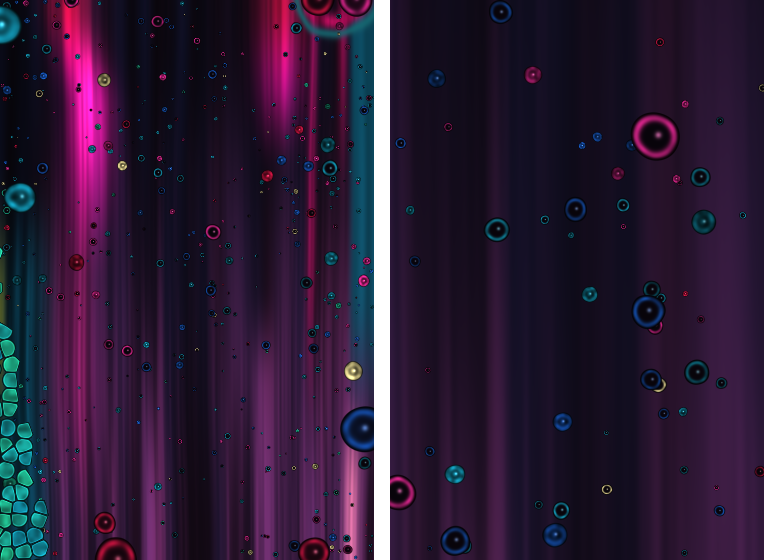
Left, the full canvas; right, a detail of the centre.
This background is drawn by a Shadertoy shader. Its source:

```glsl
// Dark vertical streaks of poured ink, magenta and teal, with scattered oily bubbles and cells.

float hash(vec2 p) {
  vec3 q = fract(p.xyx * vec3(0.1031, 0.1030, 0.0973));
  q += dot(q, q.yzx + 33.33);
  return fract((q.x + q.y) * q.z);
}

float noise(vec2 p) {
  vec2 i = floor(p), f = fract(p);
  f = f * f * (3.0 - 2.0 * f);
  return mix(mix(hash(i), hash(i + vec2(1, 0)), f.x),
             mix(hash(i + vec2(0, 1)), hash(i + vec2(1, 1)), f.x), f.y);
}

float band(float x, float centre, float width) {
  float d = (x - centre) / width;
  return exp(-d * d);
}

// Falls from 1 at lo to 0 at hi
float fall(float lo, float hi, float x) { return 1.0 - smoothstep(lo, hi, x); }

// 0 teal, 1 blue, 2 magenta, 3 green, 4 cream, 5 red
vec3 palette(int k) {
  vec3 inks[6] = vec3[6](vec3(0.06, 0.5, 0.6), vec3(0.08, 0.3, 0.66), vec3(0.7, 0.12, 0.45),
                         vec3(0.1, 0.66, 0.52), vec3(0.92, 0.86, 0.58), vec3(0.62, 0.06, 0.2));
  return inks[k];
}

// Vertical curtains of ink; uv runs from 0 to 1 on both axes
vec3 curtains(vec2 uv) {
  float y = uv.y, x = uv.x + 0.025 * (noise(uv * vec2(6, 3)) - 0.5);
  float broad = noise(vec2(x * 17.0, y * 1.3 + 4.0));
  float fine = noise(vec2(x * 58.0 + 9.0, y * 2.0));
  float hair = noise(vec2(x * 170.0, y * 3.0 + 7.0));
  float streak = smoothstep(0.2, 0.85, 0.5 * broad + 0.3 * fine + 0.2 * hair);
  float thread = 0.4 + 0.6 * fine + 0.3 * hair;

  vec3 col = vec3(0.025, 0.018, 0.035) + vec3(0.015, 0.035, 0.09) * noise(vec2(x * 31.0, y * 2.0 + 20.0));
  float plum = mix(0.1, 0.92, fall(0.05, 0.92, y)) * (0.25 + 1.1 * streak);
  plum *= 1.0 - 0.75 * band(x, 0.69, 0.05) * smoothstep(0.3, 0.5, y);
  plum *= 1.0 - 0.55 * band(x, 0.52, 0.07) * fall(0.5, 0.8, y);
  col += vec3(0.37, 0.13, 0.31) * plum * smoothstep(0.05, 0.2, x);

  // Bright falls on the left and right
  vec3 pink = mix(vec3(1.0, 0.03, 0.62), vec3(0.75, 0.03, 0.2), smoothstep(0.82, 1.0, y));
  float left = band(x, 0.24 - 0.05 * smoothstep(0.8, 1.0, y), 0.052) * smoothstep(0.48, 0.78, y);
  float right = band(x, 0.745, 0.055) * smoothstep(0.68, 0.93, y);
  col += pink * thread * (left * 1.05 + right * 0.85);
  col += vec3(0.4, 0.15, 0.3) * band(x, 0.235, 0.02) * band(y, 0.81, 0.09) * hair;
  col += vec3(0.34, 0.04, 0.2) * thread * band(x, 0.21, 0.055) * fall(0.45, 0.75, y) * smoothstep(0.0, 0.35, y);
  col += vec3(0.5, 0.02, 0.22) * thread * (band(x, 0.835, 0.012) * smoothstep(0.2, 0.6, y)
       + band(x, 0.915, 0.014) * smoothstep(0.6, 1.0, y));

  // Teal margins, olive and sand edges
  float tealLeft = band(x, 0.07, 0.065) * fall(0.45, 0.7, y);
  float tealRight = smoothstep(0.925, 0.95, x) * smoothstep(0.2, 0.5, y);
  col = mix(col, vec3(0.04, 0.27, 0.36) * (0.35 + 0.9 * streak), 0.9 * tealLeft);
  col = mix(col, vec3(0.05, 0.34, 0.44) * (0.55 + 0.6 * fine), 0.92 * tealRight);
  col = mix(col, vec3(0.36, 0.4, 0.17) * thread, fall(0.008, 0.035, x) * band(y, 0.42, 0.14));
  col += vec3(0.42, 0.26, 0.2) * thread * band(x, 0.945, 0.02) * fall(0.1, 0.32, y);

  // Folded ink in the upper right corner
  float fold = length((uv - vec2(0.9, 1.01)) * vec2(1, 1.5)) + 0.02 * (noise(uv * 18.0) - 0.5);
  col = mix(col, vec3(0.72, 0.05, 0.36) * thread, band(fold, 0.075, 0.022));
  return mix(col, vec3(0.08, 0.42, 0.45), band(fold, 0.108, 0.012) * 0.8);
}

// Bubble at offset q in radii: a dark lens with a coloured ring, or a filled cell
vec3 bubble(vec3 under, vec2 q, float r, vec3 tint, float fill, float seed) {
  float grain = noise(q * 2.2 + seed * 91.0);
  float t = length(q) * (0.92 + 0.16 * noise(q * 0.9 + seed * 47.0));
  float soft = 0.8 / (iResolution.x * r);
  vec3 lens = mix(vec3(0.03, 0.015, 0.04), tint, band(t, 0.76, 0.15) * (0.5 + 0.7 * grain));
  vec3 cell = tint * (0.4 + 0.85 * grain) * (0.85 + 0.25 * cos(t * 9.0));
  vec3 body = mix(lens, cell, fill) * (1.0 - 0.75 * smoothstep(0.84, 1.0, t));
  body += (tint * 0.5 + 0.25) * band(length(q - vec2(0.1, 0.05)), 0.0, 0.13);
  return mix(under, body, fall(1.0 - soft, 1.0 + soft, t));
}

// Scattered bubbles, at most one per grid square
vec3 scatter(vec3 col, vec2 p, float scale, float chance) {
  vec2 g = p * scale, id = floor(g);
  float size = mix(0.13, 0.3, pow(hash(id + 3.1), 1.5));
  vec2 centre = id + mix(vec2(size * 1.2), vec2(1.0 - size * 1.2), vec2(hash(id + 11.7), hash(id + 29.3)));
  vec2 at = centre / scale;
  float crowd = smoothstep(0.35, 0.8, noise(at * 7.0 + 5.0)) + 0.7 * band(length(at - vec2(0.42, 0.48)), 0.0, 0.1);
  float side = smoothstep(0.22, 0.4, abs(at.x - 0.5));
  if (hash(id + scale) > chance * (0.35 + 1.8 * crowd + 0.5 * side)) return col;
  float pick = hash(id + 53.9), fill = step(0.62 - 0.2 * side, hash(id + 71.3));
  int ink = pick < 0.38 ? 0 : pick < 0.59 ? 1 : pick < 0.79 ? 2 : pick < 0.87 ? 3 : pick < 0.92 ? 4 : 5;
  vec3 tint = palette(ink) * mix(0.5, 1.15, hash(id + 83.1));
  return bubble(col, (g - centre) / size, size / scale, tint, fill, pick);
}

// Packed green cells that climb the lower left edge
vec3 packedCells(vec3 col, vec2 p) {
  vec2 g = p * 24.0, nearest = vec2(0);
  float d1 = 9.0, d2 = 9.0;
  for (int k = 0; k < 9; k++) {
    vec2 id = floor(g) + vec2(k % 3 - 1, k / 3 - 1);
    float d = length(g - id - 0.2 - 0.6 * vec2(hash(id + 7.0), hash(id + 19.0)));
    d2 = min(d2, max(d, d1));
    if (d < d1) { d1 = d; nearest = id; }
  }
  float inside = step(dot(nearest + 0.5, vec2(1, 0.2)) / 24.0 + 0.03 * hash(nearest), 0.16);
  float edge = min(d2 - d1, 1.3 * (0.62 - d1));
  vec3 tint = mix(vec3(0.13, 0.72, 0.52), vec3(0.06, 0.55, 0.66), hash(nearest + 41.0));
  tint *= 0.55 + 0.6 * noise(g * 2.5) + 0.3 * band(edge, 0.16, 0.06);
  vec3 cell = mix(vec3(0.02, 0.1, 0.11), tint, smoothstep(0.04, 0.16, edge));
  return mix(col, cell, inside * smoothstep(-0.03, 0.04, edge));
}

void mainImage(out vec4 fragColor, in vec2 fragCoord) {
  vec2 p = fragCoord / iResolution.x;
  vec3 col = curtains(fragCoord / iResolution.xy);
  col = scatter(col, p, 58.0, 0.032);
  col = scatter(col, p, 36.0, 0.07);
  col = scatter(col, p, 22.0, 0.12);
  col = scatter(col, p, 13.0, 0.09);
  col = packedCells(col, p);

  // Large cells: centre, radius, ink
  vec4 large[9] = vec4[9](
    vec4(0.055, 0.97, 0.042, 0), vec4(0.97, 0.35, 0.062, 1), vec4(0.31, 0, 0.058, 5),
    vec4(0.84, 0.02, 0.042, 5), vec4(0.28, 0.1, 0.03, 5), vec4(0, 1.43, 0.055, 0),
    vec4(0.85, 1.5, 0.045, 5), vec4(0.95, 1.5, 0.045, 2), vec4(0.945, 0.505, 0.026, 4));
  for (int i = 0; i < 9; i++) {
    vec4 c = large[i];
    float fill = c.w == 0.0 || c.w == 4.0 ? 1.0 : 0.25;
    col = bubble(col, (p - c.xy) / c.z, c.z, palette(int(c.w)), fill, float(i) * 0.37);
  }
  fragColor = vec4(clamp(col, 0.0, 1.0), 1);
}
```
